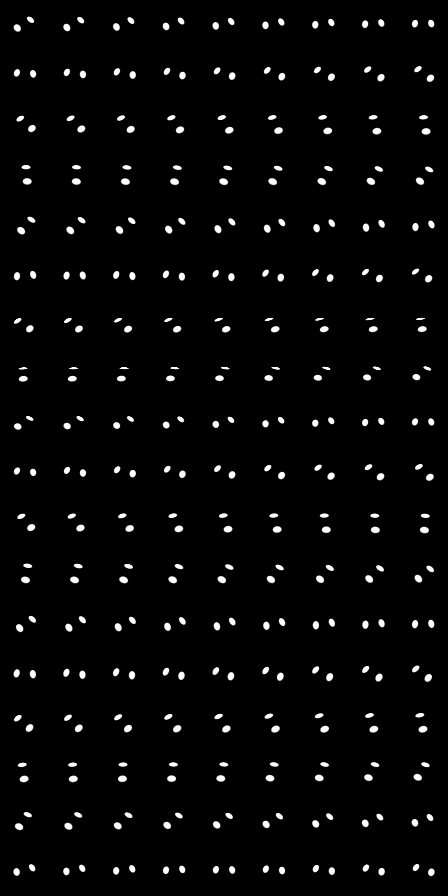
Write a Shadertoy shader that draws this pattern.

```glsl
// Grid of black balls, each with two white oval spots, rolling a little further from cell to cell.

const vec2  GRID       = vec2(9.0, 18.0);      // cells across and down
const vec3  BACKGROUND = vec3(0.0);
const vec3  SPOT_COLOR = vec3(1.0);

// Lengths are in cell widths, angles in radians
const float BALL_RADIUS  = 0.47;
const float SPOT_SPREAD  = 0.163;              // half the gap between spot centres
const float SPOT_LIFT    = 0.035;              // spots sit above the roll axis
const vec2  SPOT_RADII   = vec2(0.061, 0.089);

const float ROLL_START    = 0.62;
const float ROLL_STEP     = -0.0851;           // turn per cell, in reading order
const float WOBBLE_AMOUNT = 0.19;
const float WOBBLE_PERIOD = 136.0;
const float TILT_BASE     = 0.5;
const float TILT_EXTRA    = 0.38;              // strongest backward lean
const float TILT_CENTER   = 63.0;              // cell index of that lean
const float TILT_WIDTH    = 13.0;

const float TAU = 6.2831853;

float rollAngle(float index) {
    return ROLL_START + ROLL_STEP * index
         + WOBBLE_AMOUNT * sin(TAU * index / WOBBLE_PERIOD);
}

float tiltAngle(float index) {
    float d = (index - TILT_CENTER) / TILT_WIDTH;
    return TILT_BASE + TILT_EXTRA * exp(-d * d);
}

// Undo the backward lean of the ball, keeping the spots centred in the cell
vec2 untilt(vec2 p, float tilt) {
    float depth = sqrt(BALL_RADIUS * BALL_RADIUS - SPOT_SPREAD * SPOT_SPREAD);
    p.y += depth * sin(tilt);
    float z = sqrt(max(BALL_RADIUS * BALL_RADIUS - dot(p, p), 0.0));
    return vec2(p.x, p.y * cos(tilt) - z * sin(tilt));
}

vec2 rotate(vec2 p, float angle) {
    float c = cos(angle), s = sin(angle);
    return vec2(c * p.x - s * p.y, s * p.x + c * p.y);
}

// Approximate signed distance to an ellipse
float ellipseDistance(vec2 p, vec2 radii) {
    float f = length(p / radii);
    float slope = max(length(p / (radii * radii)), 1e-4);
    return (f - 1.0) * max(f, 0.01) / slope;
}

void mainImage(out vec4 fragColor, in vec2 fragCoord) {
    // Cells, counted in reading order from the top left
    vec2 grid = fragCoord / iResolution.xy * GRID;
    vec2 cell = floor(grid);
    float index = (GRID.y - 1.0 - cell.y) * GRID.x + cell.x;

    // Point on the ball surface, in the frame of its spots
    vec2 p = untilt(fract(grid) - 0.5, tiltAngle(index));
    p = rotate(p, -rollAngle(index));

    // Mirrored pair of spots
    vec2 q = vec2(abs(p.x) - SPOT_SPREAD, p.y - SPOT_LIFT);
    float d = ellipseDistance(q, SPOT_RADII);
    float pixel = GRID.x / iResolution.x;
    float cover = 1.0 - smoothstep(-0.75 * pixel, 0.75 * pixel, d);

    fragColor = vec4(mix(BACKGROUND, SPOT_COLOR, cover), 1.0);
}
```
